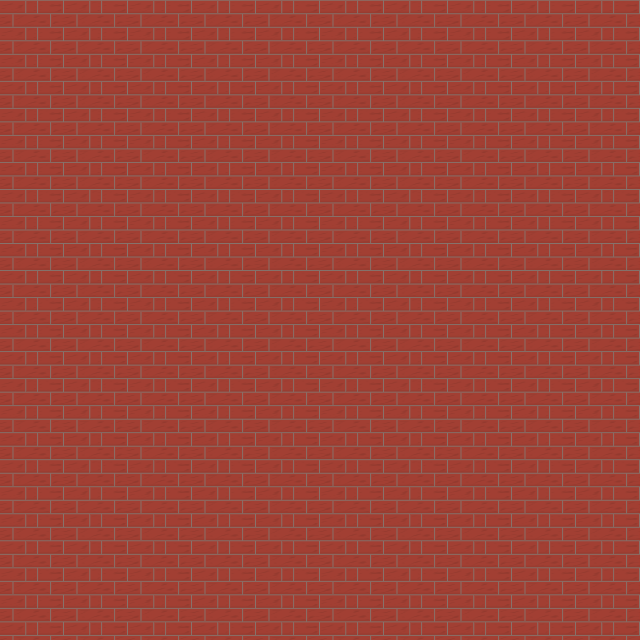
Reproduce this texture procedurally as a WebGL 1 fragment shader.

```glsl
precision mediump float;
uniform vec2 u_resolution;

const float TILES_ACROSS = 10.0;
const float ROWS_DOWN = 47.36;
const float ROW_OFFSET = 0.018;
const float JOINT_HALF_WIDTH = 0.00147;
const float JOINT_STRENGTH = 0.74;
const float SMUDGE_CELLS = 8.0;
const float SMUDGE_DEPTH = 0.09;
const float EDGE_SHADE = 0.06;

// Joint positions as fractions of one tile width
const vec2 LONG_ROW_JOINTS = vec2(0.203, 0.791);
const vec3 SHORT_ROW_JOINTS = vec3(0.403, 0.588, 0.992);

const vec3 BRICK = vec3(0.635, 0.248, 0.200);
const vec3 MORTAR = vec3(0.490, 0.520, 0.500);

// Unit gradient on a lattice that wraps with the tile
vec2 gradient(vec2 cell) {
  cell = mod(cell, SMUDGE_CELLS);
  float angle = 6.2832 * fract(sin(dot(cell, vec2(12.99, 78.23))) * 437.58);
  return vec2(cos(angle), sin(angle));
}

float gradientNoise(vec2 p) {
  vec2 i = floor(p);
  vec2 f = p - i;
  vec2 s = f * f * f * (f * (f * 6.0 - 15.0) + 10.0);
  float a = dot(gradient(i), f);
  float b = dot(gradient(i + vec2(1.0, 0.0)), f - vec2(1.0, 0.0));
  float c = dot(gradient(i + vec2(0.0, 1.0)), f - vec2(0.0, 1.0));
  float d = dot(gradient(i + 1.0), f - 1.0);
  return mix(mix(a, b, s.x), mix(c, d, s.x), s.y);
}

// Distance to the nearest joint of a repeating unit interval
float wrapDistance(float x, float joint) {
  return abs(fract(x - joint + 0.5) - 0.5);
}

float verticalJointDistance(float x, float oddRow) {
  float longRow = min(wrapDistance(x, LONG_ROW_JOINTS.x),
                      wrapDistance(x, LONG_ROW_JOINTS.y));
  float shortRow = min(wrapDistance(x, SHORT_ROW_JOINTS.x),
                   min(wrapDistance(x, SHORT_ROW_JOINTS.y),
                       wrapDistance(x, SHORT_ROW_JOINTS.z)));
  return mix(shortRow, longRow, oddRow);
}

void main() {
  vec2 uv = gl_FragCoord.xy / u_resolution;
  float pixel = 1.0 / min(u_resolution.x, u_resolution.y);

  // Courses are counted from the top edge
  float x = uv.x * TILES_ACROSS;
  float y = (1.0 - uv.y) * ROWS_DOWN - ROW_OFFSET;
  float row = floor(y);
  float inRow = y - row;
  float oddRow = mod(row, 2.0);

  // Soft joints keep their total weight when thinner than a pixel
  float dx = verticalJointDistance(x, oddRow) / TILES_ACROSS;
  float dy = wrapDistance(y, 0.0) / ROWS_DOWN;
  float halfWidth = max(JOINT_HALF_WIDTH, 0.75 * pixel);
  float joint = clamp(1.0 - min(dx, dy) / halfWidth, 0.0, 1.0);
  joint *= JOINT_STRENGTH * JOINT_HALF_WIDTH / halfWidth;

  // Slanted dark smudges fade out toward the brick edges
  vec2 tile = vec2(fract(x), (oddRow + inRow) * 0.5);
  vec2 slanted = vec2(tile.x + tile.y, tile.y) * SMUDGE_CELLS;
  float inside = smoothstep(0.001, 0.006, min(dx, dy));
  float smudge = smoothstep(0.05, 0.5, gradientNoise(slanted)) * inside;

  // Lower edge of each brick lies in faint shade
  float shade = smoothstep(0.76, 0.95, inRow);
  vec3 brick = BRICK * (1.0 - SMUDGE_DEPTH * smudge - EDGE_SHADE * shade);

  gl_FragColor = vec4(mix(brick, MORTAR, joint), 1.0);
}
```
